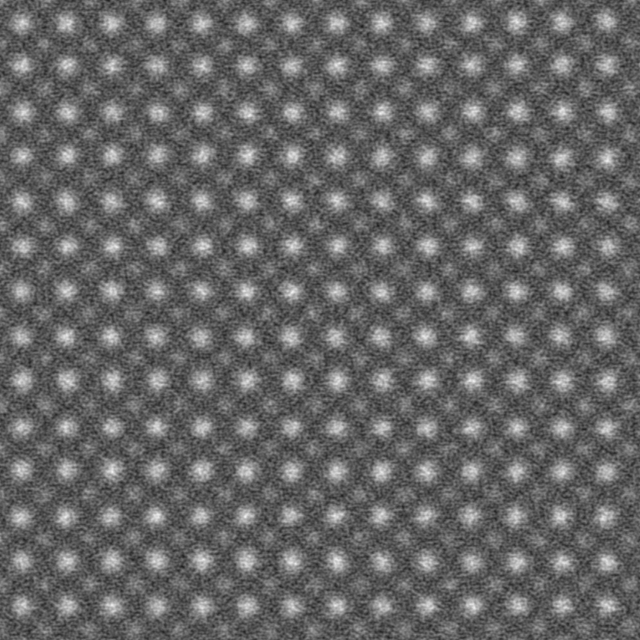
Give the GLSL for this pattern, as a WebGL 2 fragment shader.

```glsl
#version 300 es
precision highp float;
// Grainy grey lattice of soft bright spots with fainter spots between them.

uniform vec2 u_resolution;
out vec4 fragColor;

const float REPEATS = 14.22;               // cells across and down the canvas
const vec2 LATTICE_SHIFT = vec2(0.01, -0.24);
const float BACKGROUND = 0.305;
const float BRIGHT_PEAK = 0.48;
const float BRIGHT_SIGMA = 0.16;           // in cells
const float FAINT_PEAK = 0.20;
const float FAINT_SIGMA = 0.13;
const float SCAN_LINES = 256.0;

// Integer hash to a value from 0 to 1.
float hash(vec2 cell) {
    uvec2 q = uvec2(ivec2(cell) + 4096);
    uint h = q.x * 1597334677u ^ q.y * 3812015801u;
    h = (h ^ (h >> 15)) * 2246822519u;
    h = (h ^ (h >> 13)) * 3266489917u;
    return float((h ^ (h >> 16)) >> 8) / 16777216.0;
}

// Unit gradient at a corner, projected on the offset from it.
float cornerSlope(vec2 corner, vec2 offset) {
    float angle = 6.28319 * hash(corner);
    return dot(vec2(cos(angle), sin(angle)), offset);
}

float gradientNoise(vec2 p) {
    vec2 i = floor(p);
    vec2 f = p - i;
    vec2 w = f * f * f * (f * (f * 6.0 - 15.0) + 10.0);
    vec2 e = vec2(1.0, 0.0);
    float low = mix(cornerSlope(i, f), cornerSlope(i + e, f - e), w.x);
    float high = mix(cornerSlope(i + e.yx, f - e.yx),
                     cornerSlope(i + e.xx, f - e.xx), w.x);
    return mix(low, high, w.y);
}

// Small uneven drift and line jitter of a scanned surface, in cells.
vec2 scanDrift(vec2 uv) {
    float jitter = gradientNoise(vec2(0.37, uv.y * SCAN_LINES * 0.7));
    float sway = gradientNoise(vec2(7.3, uv.y * 9.0));
    float stretch = gradientNoise(vec2(uv.x * 1.5 + 20.0, uv.y * 13.0));
    return vec2(jitter * mix(0.05, 0.12, uv.x) + sway * 0.05, stretch * 0.09);
}

// Gaussian spot at the centre of every cell, with varied strength.
float spotLattice(vec2 p, float sigma, float variation, float seed) {
    vec2 cell = floor(p);
    vec2 d = p - cell - 0.5;
    float strength = 1.0 + variation * (hash(cell + seed) - 0.5);
    return strength * exp(-dot(d, d) / (2.0 * sigma * sigma));
}

// Fine grain, partly drawn out along the scan lines.
float grain(vec2 uv) {
    mat2 turn = mat2(0.8, 0.6, -0.6, 0.8);
    float streaks = gradientNoise(uv * vec2(125.0, 215.0) + 31.7);
    float specks = gradientNoise(turn * uv * 210.0 + 300.3);
    float clouds = gradientNoise(uv * 75.0 + 500.1);
    return 0.18 * streaks + 0.17 * specks + 0.06 * clouds;
}

void main() {
    vec2 uv = gl_FragCoord.xy / u_resolution;
    vec2 p = uv * REPEATS + LATTICE_SHIFT + scanDrift(uv);

    float tone = BACKGROUND;
    tone += BRIGHT_PEAK * spotLattice(p, BRIGHT_SIGMA, 0.12, 40.0);
    tone += FAINT_PEAK * spotLattice(p + 0.5, FAINT_SIGMA, 0.3, 90.0);
    tone += grain(uv);

    fragColor = vec4(vec3(clamp(tone, 0.0, 1.0)), 1.0);
}
```
